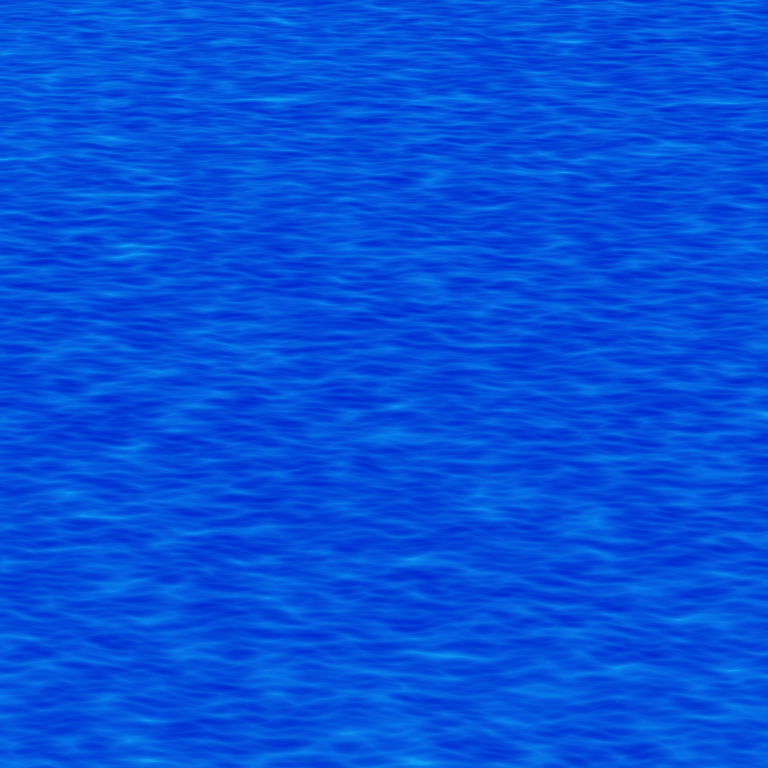
Reproduce this texture procedurally as a Shadertoy shader.

```glsl
vec2 hash2(vec2 p) {
    vec2 q = vec2(dot(p, vec2(127.1, 311.7)), dot(p, vec2(269.5, 183.3)));
    return fract(sin(q) * 43758.545);
}

// Squared cellular distance, softly limited: rounded troughs between sharp crests
float crests(vec2 p) {
    vec2 cell = floor(p), local = fract(p);
    float nearest = 4.0;
    for (int j = -1; j <= 1; j++)
    for (int i = -1; i <= 1; i++) {
        vec2 offset = vec2(i, j);
        vec2 d = offset + hash2(cell + offset) - local;
        nearest = min(nearest, dot(d, d));
    }
    return nearest / (1.0 + 0.6 * nearest);
}

// Layered sines that bend the wave lines
vec2 bend(vec2 p) {
    float along = sin(p.y * 47.0 + p.x * 9.0) + 0.6 * sin(p.y * 113.0 - p.x * 17.0);
    float across = sin(p.x * 19.0 + p.y * 29.0) + 0.7 * sin(p.x * 43.0 - p.y * 61.0 + 2.0)
                 + 0.4 * sin(p.x * 97.0 + p.y * 83.0);
    return vec2(0.012 * along, 0.0018 * across);
}

void mainImage(out vec4 fragColor, in vec2 fragCoord) {
    vec2 uv = fragCoord / iResolution.xy;

    // Perspective: waves shrink towards the top
    float nearness = 1.3 - 0.8 * uv.y;
    vec2 sea = vec2((uv.x - 0.5) / sqrt(nearness), -log(nearness) / 0.8);
    sea += bend(sea);

    // Ripples of several sizes, each layer with its own slant
    float height = 0.0;
    for (int i = 0; i < 5; i++) {
        float layer = float(i);
        float size = 0.033 * pow(0.68, layer);
        float weight = 0.08 + 0.38 * sin(layer * 0.5);
        float slant = nearness * (0.05 + 0.1 * sin(layer * 2.4 + 0.5));
        vec2 p = vec2(sea.x, sea.y + slant * sea.x);
        height += weight * (crests(p / (size * vec2(6.5, 1.0)) + layer * 17.3) - 0.19);
    }

    // Broad swell and lighter far left
    float swell = sin(sea.y * 21.0 + sea.x * 4.0 + 1.5 * sin(sea.x * 5.0))
                + 0.7 * sin(sea.y * 37.0 + sea.x * 7.0 + 2.0 * sin(sea.x * 6.0 + 1.0));
    float glow = smoothstep(0.55, 1.0, uv.y) * (0.9 - uv.x)
               + 0.5 * smoothstep(0.35, 0.0, uv.y) - 0.15;

    // Deep blue to azure, with cyan on the highest crests
    float green = 0.325 + 0.62 * height + 0.007 * swell + 0.06 * glow;
    float light = clamp((green - 0.2) / 0.26, -0.15, 1.4);
    vec3 color = mix(vec3(0.005, 0.21, 0.825), vec3(0.03, 0.45, 0.905), light);
    color += vec3(0.03, 0.05, 0.01) * smoothstep(1.1, 1.5, light);
    fragColor = vec4(clamp(color, 0.0, 1.0), 1.0);
}
```
